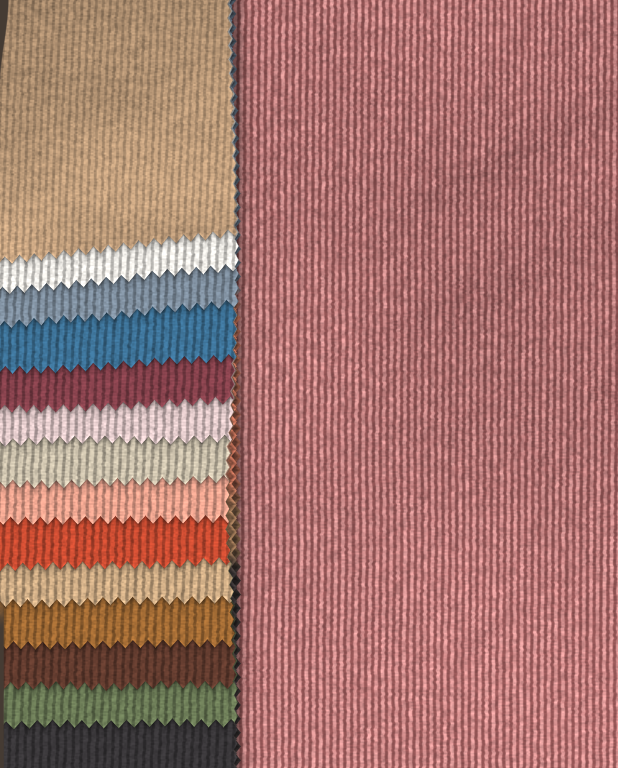
This texture is drawn by a Shadertoy shader. Its source:

```glsl
// A fan of ribbed corduroy swatches with pinked edges, lying on rose corduroy.
// Layers are composited back to front; ribs are cosine waves broken up by
// value noise, and the cut edges are triangle waves with soft contact shadows.
#define ASPECT 0.8047
#define ROSE_RIB 0.0090
#define TAN_RIB 0.0092
#define SWATCH_RIB 0.0104
#define TOOTH_WIDTH 0.0195
#define TOOTH_DEPTH 0.0105
#define SIDE_TOOTH 0.0180
#define STACK_EDGE 0.3100
#define STACK_SHADOW 0.42
#define GRAIN 0.30
#define SWATCHES 14

// Swatch colours from the top of the stack to the bottom
const vec3 DYE[SWATCHES] = vec3[SWATCHES](
    vec3(.73, .60, .47), vec3(.89, .88, .86), vec3(.48, .54, .60),
    vec3(.23, .43, .57), vec3(.51, .25, .29), vec3(.85, .76, .76),
    vec3(.77, .73, .65), vec3(.89, .62, .54), vec3(.77, .29, .19),
    vec3(.79, .66, .51), vec3(.62, .41, .20), vec3(.38, .23, .18),
    vec3(.41, .47, .33), vec3(.22, .21, .22));

// Height of each lower edge, measured down from the top: left end, right end
const vec2 HEM[SWATCHES] = vec2[SWATCHES](
    vec2(.342, .303), vec2(.380, .347), vec2(.425, .393), vec2(.484, .466),
    vec2(.533, .523), vec2(.575, .573), vec2(.630, .625), vec2(.679, .677),
    vec2(.738, .732), vec2(.787, .781), vec2(.840, .836), vec2(.894, .892),
    vec2(.943, .940), vec2(1.1, 1.1));

float hash(vec2 p) {
    return fract(sin(dot(p, vec2(127.1, 311.7))) * 43758.5453);
}

float noise(vec2 p) {
    vec2 i = floor(p), f = fract(p);
    f = f * f * (3.0 - 2.0 * f);
    return mix(mix(hash(i), hash(i + vec2(1, 0)), f.x),
               mix(hash(i + vec2(0, 1)), hash(i + vec2(1, 1)), f.x), f.y);
}

float zigzag(float t) { return abs(fract(t) - 0.5) * 2.0 - 0.5; }

// Coverage of the region where d is negative
float cover(float d, float px) { return smoothstep(px, -px, d); }

// Rib brightness in 0..1: bright on the cord, dark in the groove
float ribs(float x, float pitch) { return 0.5 + 0.5 * cos(6.2832 * x / pitch); }

// Short-pile speckle, wider than tall
float weave(vec2 p) {
    return 0.6 * noise(p * vec2(300.0, 480.0)) + 0.4 * noise(p * 190.0) - 0.5;
}

vec3 roseCloth(vec2 p) {
    float x = p.x + 0.006 * p.y + 0.0022 * (noise(p * vec2(4.0, 7.0)) - 0.5)
            + 0.0016 * (noise(p * vec2(60.0, 260.0)) - 0.5);
    float rib = smoothstep(0.0, 0.9, ribs(x, ROSE_RIB));
    // Loops along each cord catch the light unevenly
    float loops = noise(vec2(floor(x / ROSE_RIB + 0.5) * 3.0, p.y * 210.0));
    rib = clamp(rib * (0.70 + 0.55 * loops), 0.0, 1.2);
    vec3 c = mix(vec3(.545, .315, .315), vec3(.83, .57, .565), rib);
    // Broad light: bright at the foot and upper left, dim through the middle
    float light = 0.97 + 0.07 * smoothstep(0.55, 1.0, p.y)
                + 0.05 * exp(-p.y * 5.0) * smoothstep(0.8, 0.3, p.x);
    light += 0.10 * (noise(p * vec2(5.0, 4.0) + 3.0) - 0.5);
    // Slanting creases at the upper right
    float slant = p.y + 0.5 * p.x;
    float reach = smoothstep(0.42, 0.65, p.x);
    light -= 0.06 * reach * exp(-pow((slant - 0.54) / 0.025, 2.0));
    light -= 0.04 * reach * exp(-pow((slant - 0.70) / 0.040, 2.0));
    return c * (light + GRAIN * weave(p));
}

vec3 swatchCloth(vec2 p, int i) {
    float fi = float(i);
    float bend = 0.004 * (noise(vec2(p.x * 9.0, p.y * 6.0 + fi)) - 0.5)
               + 0.0016 * (noise(p * vec2(60.0, 220.0)) - 0.5);
    float pitch = i == 0 ? TAN_RIB : SWATCH_RIB;
    float rib = ribs(p.x + bend + 0.04 * p.y + hash(vec2(fi, 2.0)), pitch);
    float depth = i == 0 ? 0.20 : 0.30;
    float light = 1.0 + depth * (smoothstep(0.0, 0.7, rib) - 0.68);
    if (i == 0) light *= 0.92 + 0.10 * smoothstep(0.05, 0.28, p.y)
                      + 0.14 * (noise(p * vec2(7.0, 16.0)) - 0.5);
    return DYE[i] * (light + GRAIN * weave(p + fi));
}

float hemLine(int i, float x) {
    float phase = hash(vec2(float(i), 7.0));
    float sway = 0.004 * (noise(vec2(x * 14.0, float(i))) - 0.5);
    return mix(HEM[i].x, HEM[i].y, x / 0.305) + sway
         + TOOTH_DEPTH * zigzag((x + sway) / TOOTH_WIDTH + phase);
}

void mainImage(out vec4 fragColor, in vec2 fragCoord) {
    vec2 uv = fragCoord / iResolution.xy;
    vec2 p = vec2(uv.x * ASPECT, 1.0 - uv.y);
    float px = 0.9 / iResolution.y;

    // Rose cloth, darkened beside the stack
    vec3 col = roseCloth(p);
    col *= 1.0 - STACK_SHADOW * exp(-max(p.x - STACK_EDGE, 0.0) / 0.007);

    // Two staggered side strips peeking out from under the stack
    vec3 strip = mix(vec3(.36, .42, .48), vec3(.72, .42, .33), smoothstep(.36, .41, p.y));
    strip = mix(strip, vec3(.58, .44, .32), smoothstep(.62, .67, p.y));
    strip = mix(strip, vec3(.22, .20, .20), smoothstep(.71, .75, p.y));
    for (int k = 0; k < 2; k++) {
        float fk = float(k);
        float d = p.x - STACK_EDGE + 0.005 * fk + 0.006 * smoothstep(0.3, 0.0, p.y)
                - 0.007 * zigzag(p.y / SIDE_TOOTH + 0.5 * fk);
        vec3 c = strip * (0.75 + 0.35 * fk) * (1.0 + weave(p) * 0.5);
        c *= 0.65 + 0.35 * smoothstep(-0.006, -0.001, d);
        col = mix(col, c, cover(d, px));
    }

    // Swatches from the lowest to the uppermost
    float side = mix(.299, .307, smoothstep(0.0, 0.3, p.y))
               - 0.011 * exp(-pow((p.y - 0.66) / 0.13, 2.0));
    float sideGap = p.x - side - 0.005 * zigzag(p.y / SIDE_TOOTH + 0.2);
    for (int i = SWATCHES - 1; i >= 0; i--) {
        float hemGap = p.y - hemLine(i, p.x);
        float d = max(hemGap, sideGap - 0.004 * (hash(vec2(float(i), 4.0)) - 0.5));
        vec3 c = swatchCloth(p, i);
        c *= 1.0 + 0.08 * smoothstep(-0.005, -0.001, d);
        if (i > 0) c *= 1.0 - 0.42 * exp(-max(p.y - hemLine(i - 1, p.x), 0.0) / 0.004);
        col = mix(col, c, cover(d, px));
    }

    // Dark gaps at the upper and lower left margins
    float gap = cover(p.x - 0.011 * smoothstep(0.11, 0.0, p.y), px) * step(p.y, 0.11);
    gap = max(gap, cover(p.x - 0.005, px) * smoothstep(0.77, 0.82, p.y));
    col = mix(col, vec3(.27, .23, .20), gap);
    fragColor = vec4(clamp(col, 0.0, 1.0), 1.0);
}
```
